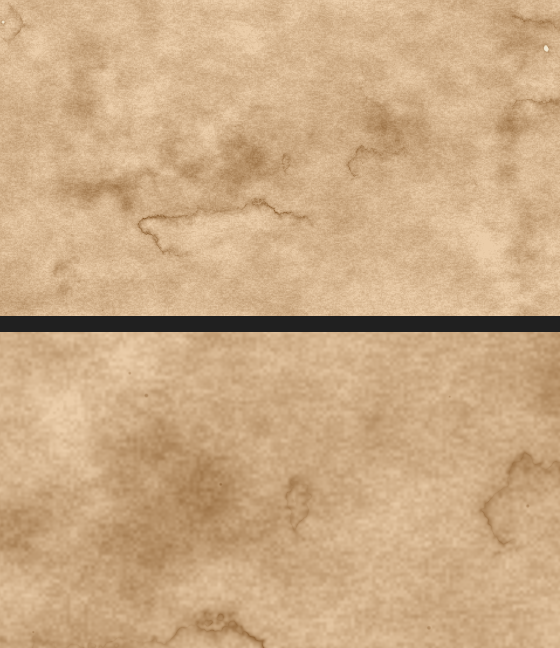
Top: the whole. Bottom: its middle third, enlarged.
This texture is drawn by a Shadertoy shader. Its source:

```glsl
// Aged, water-stained paper: layered cloud noise tints a tan sheet, soft
// stains darken it, and warped ellipses leave broken tide lines.
// Fine fibre grain, cellular specks, a crease and small tears finish it.

const vec3 PAPER = vec3(0.83, 0.70, 0.55);
const vec3 TONE_STEP = vec3(0.045, 0.052, 0.057);
const vec3 TEAR_WHITE = vec3(0.95, 0.91, 0.82);

// Soft stains: centre, radii
const vec4 STAINS[11] = vec4[11](
    vec4(1.64, 0.17, 0.11, 0.19), vec4(1.62, 0.58, 0.06, 0.15),
    vec4(1.66, 0.88, 0.10, 0.09), vec4(0.28, 0.72, 0.08, 0.13),
    vec4(0.50, 0.46, 0.36, 0.09), vec4(0.76, 0.53, 0.14, 0.10),
    vec4(1.22, 0.60, 0.15, 0.05), vec4(0.30, 0.38, 0.10, 0.05),
    vec4(0.21, 0.14, 0.03, 0.05), vec4(1.73, 0.66, 0.05, 0.04),
    vec4(0.04, 0.90, 0.04, 0.05));

// Tide lines: centre, radii
const vec4 TIDES[8] = vec4[8](
    vec4(0.72, 0.275, 0.29, 0.07), vec4(1.20, 0.465, 0.095, 0.06),
    vec4(0.915, 0.48, 0.018, 0.035), vec4(1.125, 0.72, 0.05, 0.06),
    vec4(1.46, 0.395, 0.035, 0.03), vec4(1.72, 0.62, 0.15, 0.06),
    vec4(1.72, 0.98, 0.10, 0.06), vec4(0.0, 0.93, 0.06, 0.08));

// Visible arc of each tide: facing angle, cosine of half width, strength
const vec3 ARCS[8] = vec3[8](
    vec3(2.27, -0.35, 4.4), vec3(2.3, 0.0, 3.2), vec3(0.0, -1.6, 2.6),
    vec3(0.0, 0.1, 1.3), vec3(1.0, 0.2, 1.5), vec3(1.6, 0.1, 2.4),
    vec3(-1.6, 0.0, 3.0), vec3(-0.5, 0.1, 2.4));

float hash(vec2 p) {
    vec3 q = fract(p.xyx * vec3(0.1031, 0.1030, 0.0973));
    q += dot(q, q.yzx + 33.33);
    return fract((q.x + q.y) * q.z);
}

float noise(vec2 p) {
    vec2 i = floor(p), f = fract(p);
    f = f * f * (3.0 - 2.0 * f);
    return mix(mix(hash(i), hash(i + vec2(1, 0)), f.x),
               mix(hash(i + vec2(0, 1)), hash(i + vec2(1, 1)), f.x), f.y);
}

// Layered noise, centred on zero
float clouds(vec2 p, int octaves) {
    float sum = 0.0, amp = 0.5;
    for (int i = 0; i < octaves; i++) {
        sum += amp * (noise(p) - 0.5);
        p = mat2(1.6, 1.2, -1.2, 1.6) * p + 17.3;
        amp *= 0.55;
    }
    return sum;
}

float softStain(vec2 p, vec2 centre, vec2 radii) {
    vec2 q = (p - centre) / radii;
    return exp(-dot(q, q));
}

// Dark rim and paler interior of a dried puddle
float tideLine(vec2 p, vec4 shape, vec3 arc, float wear) {
    vec2 q = (p - shape.xy) / shape.zw;
    float k = length(q) + 0.001;
    float d = k * (k - 1.0) / (length(q / shape.zw) + 0.001);
    float facing = dot(q / k, vec2(cos(arc.x), sin(arc.x)));
    float visible = smoothstep(arc.y - 0.2, arc.y + 0.3, facing);
    float width = d > 0.0 ? 0.004 : 0.009;
    float rim = exp(-abs(d) / width) * max(0.8 + wear, 0.2);
    float halo = 0.18 * exp(-abs(d) / 0.025);
    float pale = 0.16 * smoothstep(-0.01, -0.045, d);
    return arc.z * visible * (rim + halo - pale);
}

// Sparse dark dots, at most one in each cell
float specks(vec2 p, float cells, float share, float px) {
    vec2 id = floor(p * cells);
    vec2 offset = 0.2 + 0.6 * vec2(hash(id + 5.1), hash(id + 9.7));
    float d = length(fract(p * cells) - offset) / cells;
    float radius = 0.0006 + 0.0012 * hash(id + 2.3);
    return step(hash(id), share) * (1.0 - smoothstep(radius - px, radius + px, d));
}

float crease(vec2 p, vec2 a, vec2 b) {
    vec2 along = b - a;
    float t = clamp(dot(p - a, along) / dot(along, along), 0.0, 1.0);
    return exp(-length(p - a - along * t) / 0.003);
}

void mainImage(out vec4 fragColor, in vec2 fragCoord) {
    float px = 1.0 / iResolution.y;
    vec2 p = fragCoord * px;
    vec2 warp = vec2(clouds(p * 15.0, 5), clouds(p * 15.0 + 41.0, 5));
    float mottle = clouds(p * vec2(15.0, 20.0) + 7.0, 5);

    // Cloudy sheet
    float tone = 0.62 + 3.9 * clouds(p * vec2(2.6, 3.6) + 3.0, 5) + 2.9 * mottle;

    // Soft stains with ragged density
    for (int i = 0; i < 11; i++) {
        float stain = softStain(p + 0.18 * warp, STAINS[i].xy, STAINS[i].zw);
        tone -= stain * (1.85 - 3.5 * mottle);
    }

    // Tide lines
    for (int i = 0; i < 8; i++)
        tone -= tideLine(p + 0.11 * warp, TIDES[i], ARCS[i], 2.5 * mottle);

    // Crease, fibres, grain and specks
    tone -= 0.5 * crease(p + 0.01 * warp, vec2(0.46, 0.95), vec2(0.83, 0.75));
    tone += 1.2 * (noise(p * vec2(100.0, 210.0)) - 0.5);
    tone += 1.5 * (noise(p * 270.0 + 31.0) - 0.5);
    tone -= 2.5 * specks(p, 38.0, 0.03, px);

    // Tears: pale hole with a brown rim
    float tear = min(length((p + 0.02 * warp - vec2(1.73, 0.85)) * vec2(1.5, 0.8)),
                     length(p - vec2(0.01, 0.93)) + 0.005) - 0.011;
    tone -= 1.8 * exp(-abs(tear) / 0.003);
    vec3 color = PAPER + TONE_STEP * clamp(tone, -7.0, 2.0);
    color = mix(color, TEAR_WHITE, 1.0 - smoothstep(-px, px, tear + 0.002));
    fragColor = vec4(color, 1.0);
}
```
